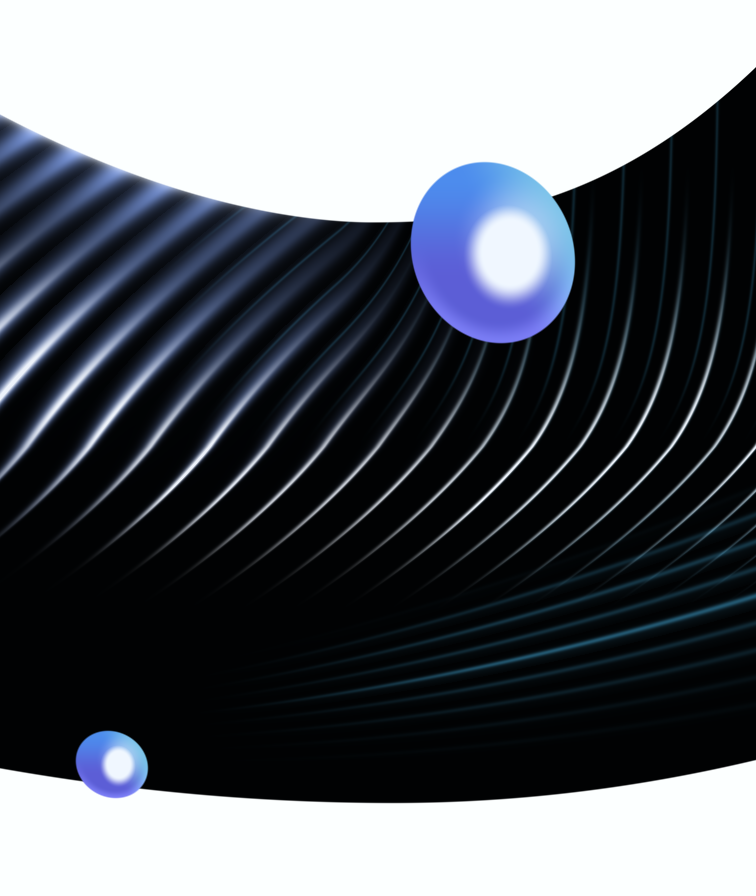
Reproduce this background procedurally as a Shadertoy shader.

```glsl
// Draws a ribbed black ribbon with steel-blue highlights and two glossy orbs on white.

// Lengths are in canvas widths, with y pointing up.
const vec3 PAPER = vec3(0.99, 1.0, 1.0);
const vec3 INK = vec3(0.003, 0.008, 0.012);
const vec3 SLATE = vec3(0.37, 0.46, 0.68);
const vec3 ICE = vec3(0.93, 0.95, 0.98);
const vec3 TEAL = vec3(0.10, 0.25, 0.32);
const vec3 VIOLET = vec3(0.36, 0.37, 0.84);
const vec3 AZURE = vec3(0.30, 0.55, 0.93);
const vec3 CYAN = vec3(0.47, 0.77, 0.91);
const float MID_HEIGHT = 0.594;   // level at which the ribs are laid out
const vec2 FAN_ORIGIN = vec2(0.23, 0.246);

float hash11(float n) {
    n = fract(n * 0.1031);
    n *= n + 33.33;
    return fract(n * (n + n));
}

float bell(float d, float width) {
    d /= width;
    return exp(-d * d);
}

float topEdge(float x) {
    float d = x - 0.49;
    return 0.891 + (d < 0.0 ? 0.516 * pow(-d, 1.8) : 1.02 * pow(d, 2.38));
}

float bottomEdge(float x) {
    float d = x - 0.52;
    return 0.123 + d * d * (d < 0.0 ? 0.17 : 0.247);
}

// Rib number: whole values lie on the crest of a rib.
float ribPhase(float x, float h) {
    float up = max(h, 0.0);
    float leftBend = 0.72 * up + 0.91 * up * up;
    float rightBend = 0.085 * (1.0 - exp(-8.45 * up));
    float lean = mix(leftBend, rightBend, smoothstep(0.446, 0.738, x));
    float down = min(h, 0.0);
    lean += 0.82 * down - 1.62 * down * down;
    return 35.0 - sqrt(max(1225.0 - (x - lean - 0.354) * 928.6, 0.0));
}

// Sweeping ribs: soft blue bodies, narrow white crests and teal seams.
vec3 ribs(vec2 p) {
    float h = p.y - MID_HEIGHT;
    float n = ribPhase(p.x, h);
    float id = floor(n + 0.5);
    float d = n - id;
    float side = d < 0.0 ? 1.35 : 0.75;
    float fade = smoothstep(-0.22, -0.06, h);
    float leftward = smoothstep(0.75, 0.08, p.x);
    float vary = 0.8 + 0.35 * hash11(id + 40.0);

    float bodyWidth = mix(0.06, 0.25, smoothstep(-0.12, 0.22, h)) * side;
    float body = bell(d, bodyWidth) * smoothstep(-0.16, 0.06, h);
    body *= leftward * mix(1.0, 0.45, smoothstep(0.1, 0.3, h)) * vary;

    float peak = 0.08 - 0.13 * smoothstep(0.0, 0.35, p.x) + 0.08 * smoothstep(0.6, 1.0, p.x);
    float crestWidth = mix(0.045, 0.10, smoothstep(-0.1, 0.2, h) * leftward) * side;
    float crest = bell(d, crestWidth) * bell(h - peak, 0.13) * fade * vary;

    float seam = bell(fract(n) - 0.62, 0.035) * smoothstep(0.0, 0.15, h);
    float trace = bell(d, 0.05) * smoothstep(0.45, 0.8, p.x) * smoothstep(0.38, 0.1, h) * fade;

    // Sheen gathered along the upper edge on the left
    float depth = max(topEdge(p.x) - p.y, 0.0);
    float sheen = exp(-depth / 0.075) * smoothstep(0.56, 0.12, p.x);
    sheen *= 0.68 + 0.32 * cos(6.2832 * d);
    float rim = exp(-depth / 0.006) * smoothstep(0.5, 0.1, p.x);

    vec3 col = INK + SLATE * (0.85 * body + 0.95 * sheen);
    col += TEAL * (0.5 * seam * smoothstep(0.2, 0.4, p.x) + 0.7 * trace);
    return mix(col, ICE, clamp(crest + 0.6 * rim, 0.0, 1.0));
}

// Fine threads that spread out towards the lower right.
vec3 threads(vec2 p) {
    float t = clamp((p.x - FAN_ORIGIN.x) / 0.77, 0.0, 1.0);
    float spine = FAN_ORIGIN.y + 0.092 * t + 0.077 * t * t;
    float v = (spine - p.y) / mix(0.015, 0.036, t);
    float d = fract(v) - 0.5;
    float strand = bell(d, 0.11) + 0.18 * bell(d - 0.15, 0.3);
    float mask = smoothstep(-4.0, -1.0, v) * smoothstep(5.5, 0.0, v);
    float vary = 0.6 + 0.6 * hash11(floor(v) + 70.0);
    return TEAL * strand * mask * vary * smoothstep(0.02, 0.65, t);
}

void addOrb(inout vec3 col, vec2 p, vec2 center, vec2 radii, float tilt, float pixel) {
    vec2 q = p - center;
    float c = cos(tilt), s = sin(tilt);
    vec2 local = vec2(c * q.x + s * q.y, c * q.y - s * q.x) / radii;
    float size = min(radii.x, radii.y);
    float r = length(local);
    q /= 0.5 * (radii.x + radii.y);

    vec3 skin = mix(VIOLET, AZURE, smoothstep(-0.3, 0.9, q.y));
    skin = mix(skin, CYAN, smoothstep(0.0, 1.0, q.x * 0.85 + q.y * 0.4));
    skin += 0.12 * smoothstep(0.75, 1.0, r) * smoothstep(0.2, -0.9, q.y);
    float haze = smoothstep(1.0, 0.1, length((q - vec2(0.28, 0.15)) / vec2(0.75, 0.85)));
    float gloss = smoothstep(1.2, 0.65, length((q - vec2(0.2, 0.0)) / vec2(0.48, 0.56)));
    skin = mix(skin, vec3(0.94, 0.97, 1.0), max(0.55 * haze, gloss));
    col = mix(col, skin, smoothstep(pixel, -pixel, (r - 1.0) * size));
}

void mainImage(out vec4 fragColor, in vec2 fragCoord) {
    vec2 p = fragCoord / iResolution.x;
    float pixel = 1.0 / iResolution.x;

    // Ribbon cut out between its two edges
    float inside = min(topEdge(p.x) - p.y, p.y - bottomEdge(p.x));
    vec3 ribbon = ribs(p) + threads(p);
    vec3 col = mix(PAPER, ribbon, smoothstep(-pixel, pixel, inside));

    addOrb(col, p, vec2(0.652, 0.851), vec2(0.106, 0.122), 0.4, pixel);
    addOrb(col, p, vec2(0.148, 0.174), vec2(0.049, 0.043), -0.5, pixel);
    fragColor = vec4(clamp(col, 0.0, 1.0), 1.0);
}
```
